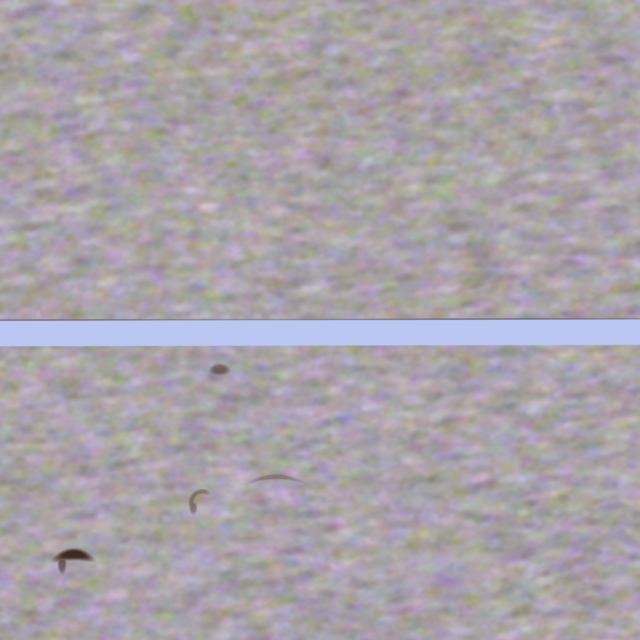
Give the GLSL for this texture, as a Shadertoy shader.

```glsl
#define PAPER vec3(0.664, 0.636, 0.655)
#define STRIPE vec3(0.73, 0.78, 0.95)
#define EDGE_SHADE vec3(0.43, 0.39, 0.42)
#define FLECK_BROWN vec3(0.25, 0.16, 0.12)
#define YELLOW_TINT vec3(-0.004, 0.010, -0.088)
#define PINK_TINT vec3(0.032, -0.020, 0.012)
#define RIPPLE_SIZE vec2(0.036, 0.0135)
#define GRAIN_SIZE vec2(0.014, 0.0105)
#define TINT_SIZE vec2(0.024, 0.016)
#define RIPPLE_TILT 0.09
#define RELIEF 0.064
#define STRIPE_HALF 0.0199

vec3 hash3(vec2 p) {
    vec3 q = fract(p.xyx * vec3(0.1031, 0.1030, 0.0973));
    q += dot(q, q.yxz + 33.33);
    return fract((q.xxy + q.yzz) * q.zyx);
}

// Cellular noise: soft light and dark blobs around jittered cell points
float blobs(vec2 p) {
    vec2 cell = floor(p);
    float sum = 0.0;
    for (int y = -1; y <= 1; y++) {
        for (int x = -1; x <= 1; x++) {
            vec2 id = cell + vec2(x, y);
            vec3 h = hash3(id + 200.0);
            vec2 d = p - id - h.xy;
            float fall = max(0.0, 1.0 - dot(d, d));
            sum += (2.0 * h.z - 1.0) * fall * fall * fall;
        }
    }
    return sum;
}

// Soft bent speck, 1 at its centre
float fleck(vec2 p, vec2 centre, vec2 size, float bend) {
    vec2 q = p - centre;
    q.y += bend * q.x * q.x;
    return 1.0 - smoothstep(0.45, 1.25, length(q / size));
}

// Open hair loop, fading towards its lower right
float hairLoop(vec2 p, vec2 centre, float radius) {
    vec2 q = p - centre;
    float ring = 1.0 - smoothstep(0.001, 0.0055, abs(length(q) - radius));
    return ring * smoothstep(-0.3, 0.5, dot(q / radius, vec2(-0.8, 0.6)));
}

vec3 paper(vec2 p) {
    // Wavy rows that climb gently to the right
    vec2 q = vec2(p.x + RIPPLE_TILT * p.y, p.y - RIPPLE_TILT * p.x);
    q.y += 0.003 * sin(11.0 * p.x + 4.0 * p.y) + 0.0015 * sin(27.0 * p.x - 9.0 * p.y);

    float ripple = blobs(q / RIPPLE_SIZE);
    float grain = blobs(q / GRAIN_SIZE + 71.3);
    float fine = blobs(q / (0.6 * GRAIN_SIZE) + 23.7);
    float yellow = blobs(q / TINT_SIZE + 137.1) + 0.45 * blobs(q / GRAIN_SIZE + 311.9);
    float pink = blobs(q / TINT_SIZE + 219.5);
    float drift = sin(5.0 * p.x + 2.0) * sin(4.0 * p.y + 1.0);

    vec3 col = PAPER + RELIEF * (ripple + 0.6 * grain + 0.25 * fine);
    col += YELLOW_TINT * (yellow + 0.08 * drift + 0.15 * (p.y - 0.5));
    return col + PINK_TINT * pink;
}

void mainImage(out vec4 fragColor, in vec2 fragCoord) {
    vec2 p = fragCoord / iResolution.y;
    float soft = 1.0 / iResolution.y;
    vec3 col = paper(p);

    // Dark specks and faint hairs
    float dark = fleck(p, vec2(0.115, 0.134), vec2(0.031, 0.009), 9.0);
    dark = max(dark, 0.6 * fleck(p, vec2(0.097, 0.120), vec2(0.007, 0.017), 0.0));
    dark = max(dark, 0.55 * fleck(p, vec2(0.343, 0.423), vec2(0.016, 0.009), 8.0));
    dark = max(dark, 0.28 * fleck(p, vec2(0.432, 0.255), vec2(0.045, 0.004), 5.0));
    dark = max(dark, 0.38 * hairLoop(p, vec2(0.316, 0.215), 0.017));
    dark = max(dark, 0.42 * fleck(p, vec2(0.302, 0.206), vec2(0.006, 0.010), 0.0));
    col = mix(col, FLECK_BROWN, dark);

    // Flat stripe with a thin shaded upper edge
    float height = p.y - 0.4788 - 0.0022 * p.x;
    float shade = 1.0 - smoothstep(0.0, 0.0012 + soft, abs(height - STRIPE_HALF - 0.0007));
    col = mix(col, EDGE_SHADE, shade * (0.75 + 0.25 * sin(9.0 * p.x + 1.0)));
    float stripe = 1.0 - smoothstep(-soft, soft, abs(height) - STRIPE_HALF);
    col = mix(col, STRIPE, stripe);

    fragColor = vec4(clamp(col, 0.0, 1.0), 1.0);
}
```
